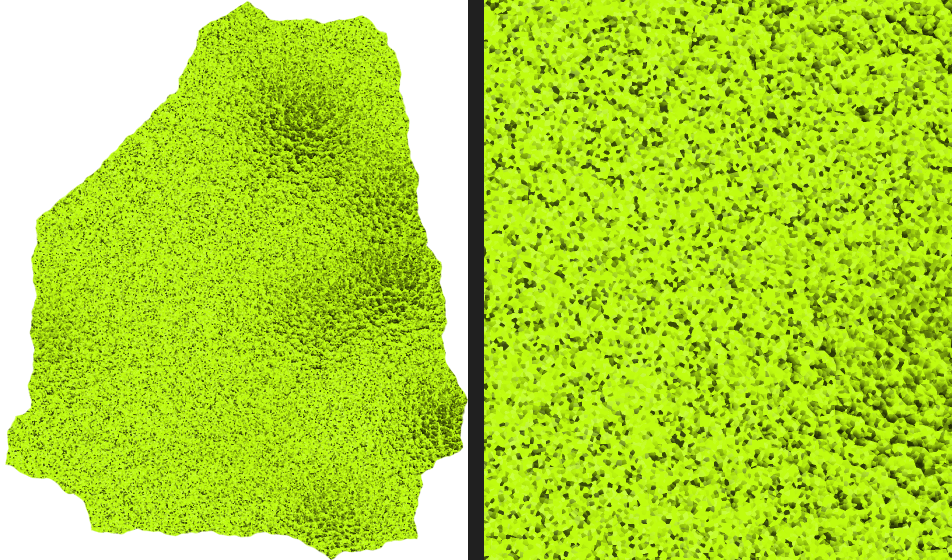
Left: the whole. Right: its middle third, enlarged.
Give the GLSL for this texture, as a Shadertoy shader.

```glsl
// A torn sheet of lime green foil with rippled, grainy shadows on white.

const vec3 PAPER = vec3(1.0);
const vec3 LIME = vec3(0.75, 0.99, 0.06);
const vec3 GLINT = vec3(0.83, 1.0, 0.45);

// Sheet corners, clockwise from the top, in canvas heights
const int CORNERS = 23;
const vec2 OUTLINE[CORNERS] = vec2[](
    vec2(.436, .993), vec2(.508, .961), vec2(.651, .967), vec2(.690, .941),
    vec2(.711, .883), vec2(.760, .564), vec2(.789, .531), vec2(.797, .349),
    vec2(.831, .284), vec2(.823, .199), vec2(.750, .147), vec2(.742, .039),
    vec2(.592, .005), vec2(.534, .043), vec2(.169, .052), vec2(.137, .121),
    vec2(.007, .167), vec2(.026, .260), vec2(.055, .271), vec2(.063, .609),
    vec2(.169, .694), vec2(.319, .844), vec2(.358, .951));

// Soft dents: centre, radius, darkness
const int DENTS = 11;
const vec4 DENT[DENTS] = vec4[](
    vec4(.535, .785, .12, .85), vec4(.710, .655, .08, .85),
    vec4(.710, .490, .085, .90), vec4(.555, .455, .08, .80),
    vec4(.085, .415, .08, .70), vec4(.800, .245, .085, 1.0),
    vec4(.480, .260, .07, .45), vec4(.390, .160, .06, .45),
    vec4(.595, .075, .08, .85), vec4(.440, .980, .06, .45),
    vec4(.630, .235, .07, -.35));

vec2 hash22(vec2 cell) {
    vec3 q = fract(cell.xyx * vec3(.1031, .1030, .0973));
    q += dot(q, q.yzx + 33.33);
    return fract((q.xx + q.yz) * q.zy);
}

// Cellular noise: offset to the nearest seed (xy) and its random value (z)
vec3 cellular(vec2 p) {
    vec2 cell = floor(p);
    vec2 local = p - cell;
    vec3 nearest = vec3(9.0, 9.0, 0.0);
    for (int y = -1; y <= 1; y++) {
        for (int x = -1; x <= 1; x++) {
            vec2 neighbour = vec2(x, y);
            vec2 offset = neighbour + hash22(cell + neighbour) - local;
            if (dot(offset, offset) < dot(nearest.xy, nearest.xy))
                nearest = vec3(offset, hash22(cell + neighbour + 71.0).x);
        }
    }
    return nearest;
}

// Layered sines that shake a straight edge into a torn one
vec2 tear(vec2 p) {
    return 0.0040 * sin(p.yx * 57.0 + 3.0 * sin(p * 23.0))
         + 0.0016 * sin(p.yx * 139.0 + 3.0 * sin(p * 41.0))
         + 0.0006 * sin(p.yx * 331.0 + p * 97.0);
}

// Signed distance to the sheet, negative inside
float sheetDistance(vec2 p) {
    float nearest = 9.0;
    float side = 1.0;
    for (int i = 0; i < CORNERS; i++) {
        vec2 a = OUTLINE[i];
        vec2 b = OUTLINE[(i + 1) % CORNERS];
        vec2 edge = b - a;
        vec2 w = p - a;
        nearest = min(nearest, length(w - edge * clamp(dot(w, edge) / dot(edge, edge), 0.0, 1.0)));
        bool crosses = (a.y > p.y) != (b.y > p.y);
        if (crosses && p.x < a.x + edge.x * w.y / edge.y) side = -side;
    }
    return side * nearest;
}

// Broad light and shade of the foil, 0 bright to 1 dark
float shadeDensity(vec2 p, float base) {
    float density = base + 0.06 * sin(p.x * 17.0 + 2.0 * sin(p.y * 9.0)) * sin(p.y * 21.0 + 1.0);
    for (int i = 0; i < DENTS; i++) {
        vec2 d = (p - DENT[i].xy) / DENT[i].z;
        density += DENT[i].w * exp(-dot(d, d));
    }
    return clamp(density, 0.0, 1.0);
}

// Foil colour: facets bend the shade, fine grain breaks it up
vec3 foil(vec2 p, vec2 lightDir) {
    vec3 medium = cellular(p * 170.0 + 19.0);
    vec3 coarse = cellular(p * 85.0 + 0.35 * medium.xy);
    vec3 fine = cellular(p * 400.0 + 47.0);

    vec2 bend = 0.10 * coarse.xy + 0.07 * medium.xy;
    float density = shadeDensity(p + bend, 0.17);

    float ripple = 0.5 + dot(0.6 * coarse.xy + 0.6 * medium.xy, lightDir);
    float grain = mix(fine.z, ripple, 0.12 + 0.43 * density);
    grain = clamp(0.5 + 1.3 * (grain - 0.5), 0.0, 1.0);

    float dark = mix(0.68, 0.84, density) * pow(grain, mix(6.5, 0.65, density));
    float glint = smoothstep(0.6, 1.0, fract(fine.z * 7.0 + medium.z)) * (1.0 - density);
    return mix(LIME, GLINT, 0.6 * glint) * (1.0 - dark);
}

// Average of four samples inside one pixel
vec3 smoothFoil(vec2 p, float pixel, vec2 lightDir) {
    vec3 sum = vec3(0.0);
    for (int i = 0; i < 4; i++) {
        vec2 corner = vec2(i % 2, i / 2) - 0.5;
        sum += foil(p + 0.5 * pixel * corner, lightDir);
    }
    return sum / 4.0;
}

void mainImage(out vec4 fragColor, in vec2 fragCoord) {
    vec2 p = fragCoord / iResolution.y;
    float pixel = 1.0 / iResolution.y;
    float coverage = 1.0 - smoothstep(-pixel, pixel, sheetDistance(p + tear(p)));
    vec3 color = PAPER;
    if (coverage > 0.0) color = mix(PAPER, smoothFoil(p, pixel, vec2(0.35, 0.94)), coverage);
    fragColor = vec4(color, 1.0);
}
```
